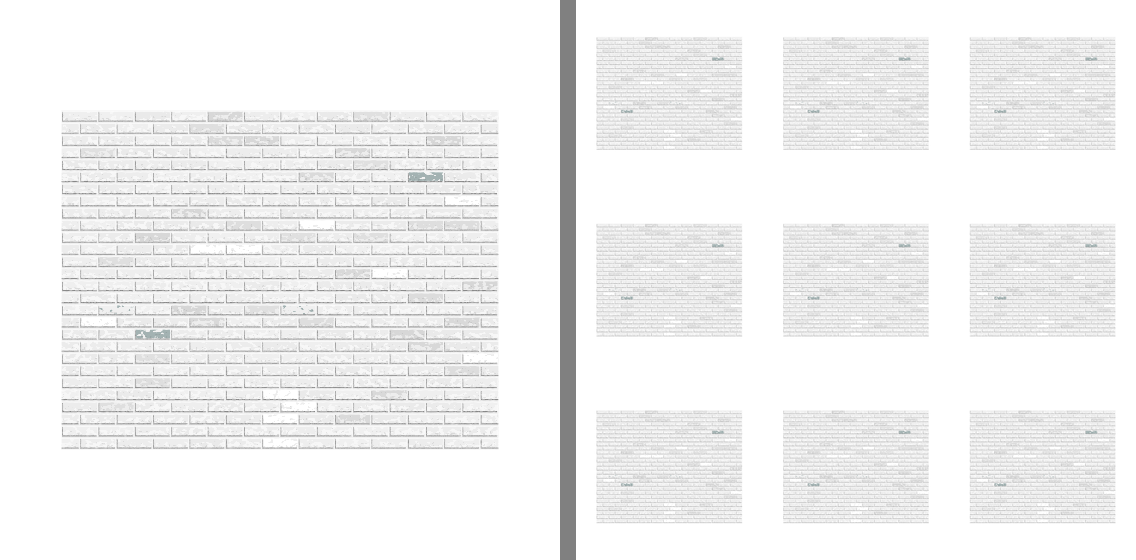
Left: one tile. Right: repeated 3 by 3.
A WebGL 1 fragment shader for this texture:

```glsl
precision highp float;

// A panel of whitewashed running-bond brick, 12 bricks by 28 courses, on white.
// Each brick is a ragged box with a shadow to its lower left and a lit upper edge;
// hashes choose its tone and wrapping gradient noise paints its worn patches.

uniform vec2 u_resolution;

const vec2 BRICKS = vec2(12.0, 28.0);
const vec2 PANEL_HALF = vec2(0.39, 0.30275);
const vec2 BRICK_HALF = vec2(0.0307, 0.0081);
const vec2 BRICK_CENTER = vec2(0.001, 0.0013);

const vec3 WHITE = vec3(1.0);
const vec3 MORTAR = vec3(0.95);
const vec3 PALE = vec3(0.93);
const vec3 GREY = vec3(0.84);
const vec3 SHADOW = vec3(0.70);
const vec3 DEEP_SHADOW = vec3(0.53);
const vec3 SLATE = vec3(0.64, 0.70, 0.70);

float hash(vec2 p) {
  return fract(sin(dot(p, vec2(127.1, 311.7))) * 43758.5);
}

vec2 gradient(vec2 cell, vec2 period) {
  float angle = 6.2832 * hash(mod(cell, period) + 0.5);
  return vec2(cos(angle), sin(angle));
}

// Gradient noise that repeats after a whole number of cells
float noise(vec2 p, vec2 period) {
  vec2 i = floor(p), f = fract(p);
  vec2 u = f * f * f * (f * (f * 6.0 - 15.0) + 10.0);
  vec2 e = vec2(1.0, 0.0);
  float a = dot(gradient(i, period), f);
  float b = dot(gradient(i + e.xy, period), f - e.xy);
  float c = dot(gradient(i + e.yx, period), f - e.yx);
  float d = dot(gradient(i + e.xx, period), f - e.xx);
  return mix(mix(a, b, u.x), mix(c, d, u.x), u.y);
}

float patches(vec2 wall, vec2 period, vec2 offset) {
  return noise(wall * period + offset, period)
       + 0.45 * noise(wall * period * 2.0 + offset, period * 2.0);
}

float box(vec2 p, vec2 halfSize) {
  vec2 d = abs(p) - halfSize;
  return length(max(d, 0.0)) + min(max(d.x, d.y), 0.0);
}

float fill(float dist, float pixel) {
  return clamp(0.5 - dist / pixel, 0.0, 1.0);
}

float above(float value, float level) {
  return smoothstep(level - 0.07, level + 0.07, value);
}

// Brick face: a base tone chosen by hash, covered with worn paint
vec3 faceColor(vec2 id, vec2 wall, float height) {
  float pick = hash(id + 3.7);
  vec2 offset = floor(60.0 * vec2(hash(id + 11.3), hash(id + 29.1)));
  float wear = patches(wall, vec2(72.0, 84.0), offset);
  float specks = patches(wall, vec2(144.0, 140.0), offset + 7.0);
  vec3 base = PALE + 0.025 * (hash(id + 17.9) - 0.5);
  vec3 paint = vec3(0.97);
  float level = 0.16 + 0.25 * height + 0.25 * (hash(id + 41.0) - 0.5);
  if (pick < 0.11) {
    base = GREY + 0.04 * hash(id + 5.0);
    paint = PALE;
  } else if (pick < 0.18) {
    base = WHITE;
    paint = PALE;
    level = 0.32;
  } else if (pick > 0.988) {
    base = SLATE;
    paint = MORTAR;
    level = 0.22;
  } else if (pick > 0.976) {
    paint = SLATE;
    level = 0.38;
  }
  vec3 color = mix(base, paint, above(wear, level));
  return mix(color, color * 0.92, above(specks, 0.46 + 0.25 * height));
}

vec3 brickWall(vec2 wall, float pixel) {
  // Running bond: alternate courses shift by half a brick
  vec2 grid = wall * BRICKS;
  float course = floor(grid.y);
  grid.x += 0.5 * (1.0 - mod(course, 2.0));
  vec2 id = vec2(mod(floor(grid.x), BRICKS.x), mod(course, BRICKS.y));
  vec2 cellSize = 2.0 * PANEL_HALF / BRICKS;
  vec2 p = (fract(grid) - 0.5) * cellSize - BRICK_CENTER;

  // Chipped outline
  float chip = noise(wall * vec2(120.0, 112.0), vec2(120.0, 112.0));
  float ragged = 0.0009 * chip;
  float brick = box(p, BRICK_HALF) + ragged;
  float inner = box(p + vec2(0.0006, 0.0009), BRICK_HALF) + ragged;
  float shade = box(p + vec2(0.0016, 0.0021), BRICK_HALF) - ragged;
  float soft = box(p + vec2(0.0021, 0.0030), BRICK_HALF) - ragged;

  // Layers from the mortar up to the brick face
  vec3 shadow = mix(DEEP_SHADOW, SHADOW, above(chip, 0.02));
  vec3 color = mix(MORTAR, GREY, fill(soft, pixel));
  color = mix(color, shadow, fill(shade, pixel));
  color = mix(color, WHITE, fill(brick, pixel));
  vec3 face = faceColor(id, wall, p.y / BRICK_HALF.y);
  return mix(color, face, fill(max(brick, inner), pixel));
}

void main() {
  vec2 uv = gl_FragCoord.xy / u_resolution;
  float pixel = 1.0 / min(u_resolution.x, u_resolution.y);
  vec2 wall = (uv - 0.5) / (2.0 * PANEL_HALF) + 0.5;
  float panel = fill(box(uv - 0.5, PANEL_HALF), pixel);
  gl_FragColor = vec4(mix(WHITE, brickWall(wall, pixel), panel), 1.0);
}
```
